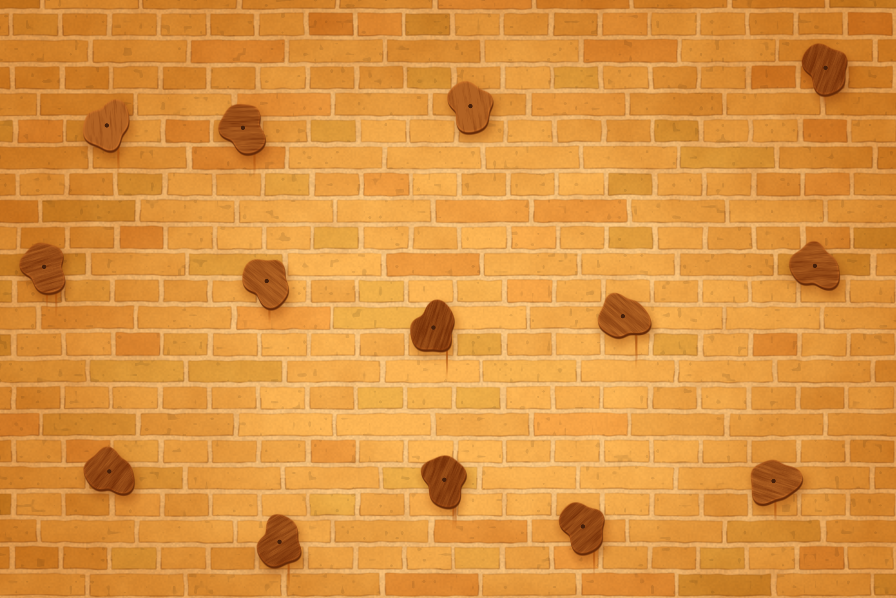
Reproduce this texture procedurally as a Shadertoy shader.

```glsl
// Sunlit ochre brick wall in English cross bond, with scattered wooden climbing holds.
#define ROWS 22.4
#define BRICK_LEN 0.164
#define MORTAR 0.0072
#define HOLD_RADIUS 0.038
#define HOLD_CELL vec2(0.30, 0.335)
#define HOLD_CHANCE 0.86
#define BRICK_LIT vec3(0.970, 0.688, 0.315)
#define BRICK_DIM vec3(0.795, 0.475, 0.140)
#define MORTAR_LIT vec3(0.970, 0.765, 0.490)
#define MORTAR_DIM vec3(0.860, 0.590, 0.300)
#define WOOD_LIGHT vec3(0.700, 0.390, 0.140)
#define WOOD_DARK vec3(0.470, 0.195, 0.035)

float hash(vec2 p) {
    vec3 q = fract(p.xyx * 0.1031);
    q += dot(q, q.yzx + 33.33);
    return fract((q.x + q.y) * q.z);
}

float noise(vec2 p) {
    vec2 i = floor(p), f = fract(p);
    f = f * f * (3.0 - 2.0 * f);
    return mix(mix(hash(i), hash(i + vec2(1, 0)), f.x),
               mix(hash(i + vec2(0, 1)), hash(i + vec2(1, 1)), f.x), f.y);
}

float fbm(vec2 p) {
    float sum = 0.0, amp = 0.5;
    for (int i = 0; i < 4; i++) {
        sum += amp * noise(p);
        p = p * 2.03 + 17.1;
        amp *= 0.5;
    }
    return sum;
}

// Rows of stretchers alternate with rows of headers
vec3 wall(vec2 uv, float px) {
    vec2 wobble = vec2(noise(uv * 55.0), noise(uv * 55.0 + 40.0)) - 0.5;
    vec2 p = uv + 0.0022 * wobble;
    p.y += 0.002 * (noise(uv * vec2(5.0, 2.0)) - 0.5);
    float row = floor(p.y * ROWS);
    bool header = mod(row, 2.0) > 0.5;
    vec2 size = vec2(header ? 0.5 * BRICK_LEN : BRICK_LEN, 1.0 / ROWS);
    float shift = header ? 0.25 : 0.5 * mod(floor(row * 0.5), 2.0);
    p.x += shift * BRICK_LEN + 0.014 * (hash(vec2(row, 7.0)) - 0.5) + 1.0;

    vec2 cell = p / size;
    vec2 id = vec2(floor(cell.x), row);
    float tone = hash(id + 3.0), tint = hash(id + 91.0);
    vec2 local = (fract(cell) - 0.5) * size;
    local.x += 0.0025 * (tint - 0.5);
    vec2 halfSize = 0.5 * (size - MORTAR) - 0.0010 * vec2(tone, tint);
    vec2 e = abs(local) - halfSize + 0.002;
    float d = length(max(e, 0.0)) + min(max(e.x, e.y), 0.0) - 0.002;

    // Light falls off from the lower centre of the wall
    float falloff = length((uv - vec2(0.78, 0.42)) * vec2(0.92, 1.08));
    float dim = smoothstep(0.13, 0.88, falloff);
    float grain = noise(uv * 330.0) - 0.5;
    float blotch = fbm(uv * 24.0) - 0.47;

    vec3 brick = mix(BRICK_LIT, BRICK_DIM,
                     clamp(dim + 0.34 * (tone - 0.5) + 0.35 * blotch, -0.1, 1.15));
    brick *= mix(vec3(1.0), vec3(0.95, 0.97, 0.88), smoothstep(0.82, 0.92, tint));
    brick *= mix(vec3(1.0), vec3(0.98, 0.91, 0.84), smoothstep(0.14, 0.06, tint));
    brick *= 1.0 + 0.045 * grain;
    float pit = smoothstep(0.83, 0.93, noise(uv * 110.0 + 9.0));
    brick *= 1.0 - 0.09 * pit;

    vec3 joint = mix(MORTAR_LIT, MORTAR_DIM, clamp(dim + 0.7 * blotch, 0.0, 1.0));
    joint *= 1.0 + 0.09 * grain;
    vec3 col = mix(brick, joint, smoothstep(-px, px, d));

    // Thin broken shadow line around each brick, strongest beneath it
    float edge = 1.0 - smoothstep(0.0, 0.0018 + px * 0.5, abs(d));
    float under = local.y < 0.0 ? 1.0 : 0.5;
    return col * (1.0 - edge * under * (0.07 + 0.15 * noise(uv * 75.0)) * vec3(0.8, 1.1, 1.5));
}

// Lobed outline of a sawn wooden hold
float holdShape(vec2 q, float seed) {
    float a = atan(q.y, q.x) + 6.283 * seed;
    float r = 1.0 + 0.13 * cos(2.0 * a) + 0.11 * sin(3.0 * a + 9.0 * seed)
            + 0.055 * cos(5.0 * a + 20.0 * seed);
    return (length(q) - HOLD_RADIUS * r) * 0.85;
}

// Cast shadow, rust drips, thick side, grained face and bolt
vec3 addHold(vec3 col, vec2 q, vec2 id, float px) {
    float seed = hash(id + 11.0), kind = hash(id + 57.0);
    float shadow = 1.0 - smoothstep(-0.012, 0.016, holdShape(q - vec2(0.004, -0.011), seed));
    col *= 1.0 - shadow * vec3(0.18, 0.28, 0.42);

    for (int i = 0; i < 2; i++) {
        float h = hash(id + vec2(i, 73));
        float x = q.x - (h - 0.5) * 0.045 - 0.001 * noise(q.yy * 60.0);
        float line = 1.0 - smoothstep(0.0008, 0.0012 + px, abs(x));
        float len = smoothstep(-0.05 - 0.045 * h, -0.04, q.y) * step(q.y, 0.0);
        col = mix(col, vec3(0.67, 0.31, 0.05), 0.75 * line * len * step(0.4, h));
    }

    float side = holdShape(q - vec2(0.001, -0.004), seed);
    col = mix(col, WOOD_DARK * 0.85, 1.0 - smoothstep(-px, px, side));

    float turn = 3.0 * kind - 1.5;
    vec2 g = mat2(cos(turn), sin(turn), -sin(turn), cos(turn)) * q;
    float fibre = fbm(vec2(g.x * 30.0, g.y * 280.0) + 50.0 * seed);
    vec3 wood = mix(WOOD_DARK, WOOD_LIGHT, clamp(0.75 * kind + 1.1 * (fibre - 0.3), 0.0, 1.0));
    float face = holdShape(q, seed);
    wood *= 1.0 + 0.12 * smoothstep(-0.004, 0.0, face);
    wood = mix(wood, vec3(0.27, 0.12, 0.04), 1.0 - smoothstep(0.0028, 0.0028 + px, length(q)));
    return mix(col, wood, 1.0 - smoothstep(-px, px, face));
}

void mainImage(out vec4 fragColor, in vec2 fragCoord) {
    vec2 uv = fragCoord / iResolution.y;
    float px = max(0.9 / iResolution.y, 0.0009);
    vec3 col = wall(uv, px);

    // One jittered hold per coarse cell, some cells left empty
    vec2 home = floor(uv / HOLD_CELL);
    for (int j = -1; j <= 1; j++)
        for (int i = -1; i <= 1; i++) {
            vec2 id = home + vec2(i, j) + 20.0;
            vec2 jitter = vec2(hash(id), hash(id + 31.0)) - 0.5;
            vec2 centre = (id - 19.5 + 0.55 * jitter) * HOLD_CELL;
            if (hash(id + 5.0) < HOLD_CHANCE) col = addHold(col, uv - centre, id, px);
        }
    fragColor = vec4(clamp(col, 0.0, 1.0), 1.0);
}
```
